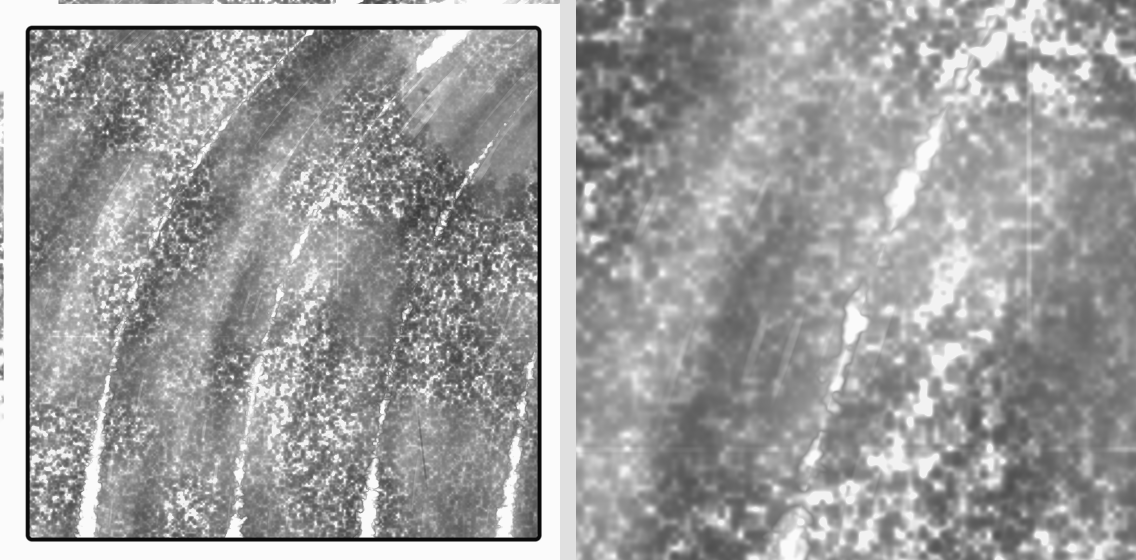
Left: the whole. Right: its middle third, enlarged.
Write a WebGL 1 fragment shader that draws this texture.

```glsl
precision highp float;
uniform vec2 u_resolution;

float hash(vec2 p) {
  vec3 q = fract(vec3(p.xyx) * 0.1031);
  q += dot(q, q.yzx + 33.33);
  return fract((q.x + q.y) * q.z);
}

float noise(vec2 p) {
  vec2 cell = floor(p), f = fract(p);
  f = f * f * (3.0 - 2.0 * f);
  return mix(mix(hash(cell), hash(cell + vec2(1.0, 0.0)), f.x),
             mix(hash(cell + vec2(0.0, 1.0)), hash(cell + 1.0), f.x), f.y);
}

float fbm(vec2 p) {
  float sum = 0.0, weight = 0.53;
  for (int i = 0; i < 4; i++) {
    sum += weight * noise(p);
    p = p * 2.03 + 17.3;
    weight *= 0.5;
  }
  return sum;
}

// Horizontal position carried along the bent brush strokes
float strokeCoord(vec2 p) {
  return p.x - 0.1 * p.y - 0.37 * p.y * p.y * p.y;
}

// Bare paper left between strokes, tapering away from the edges
float bareStrokes(vec2 p, float u, float ragged) {
  float bare = 0.0;
  for (int i = 0; i < 4; i++) {
    float k = float(i);
    float center = 0.145 + 0.25 * k + 0.05 * (hash(vec2(k, 7.0)) - 0.5);
    float height = mix(0.12, 0.36, hash(vec2(k, 3.0)));
    float width = 0.019 * (1.0 - p.y / height);
    float top = 0.022 * smoothstep(0.86, 0.9, p.y) * step(0.6, p.x);
    float d = abs(u - center) - max(width, top) + 0.014 * ragged;
    bare = max(bare, 1.0 - smoothstep(-0.004, 0.005, d));
  }
  return bare;
}

float washTone(vec2 p) {
  float u = strokeCoord(p);
  float streak = fbm(vec2(u * 17.0 + 40.0, p.y * 2.6 + 9.0)) - 0.5;
  float blotch = fbm(p * 5.0 + 21.0) - 0.5;
  float ragged = fbm(p * 38.0) - 0.5;

  // Smooth pale corner with a dark rim around it
  float corner = length(p - vec2(0.93, 0.9)) + 0.14 * ragged + 0.12 * blotch;
  float pale = 1.0 - smoothstep(0.17, 0.23, corner);
  float rim = smoothstep(0.19, 0.24, corner) * (1.0 - smoothstep(0.27, 0.43, corner));

  // Light flecks, stronger in some patches
  float fleck = 0.62 * noise(p * 135.0) + 0.38 * noise(p * 250.0 + 5.0);
  fleck = fleck * fleck * 1.4 - 0.38;
  float strength = mix(0.5, 1.35, smoothstep(0.3, 0.7, noise(p * 9.0 + 50.0)));
  strength *= 1.0 - 0.6 * pale;

  float level = 0.85 * streak + 0.65 * blotch + 0.25 * ragged;
  level += 0.85 * fleck * strength + 0.2 * pale - 0.17 * rim;

  // Pale fibres and scratches
  float fibre = noise(vec2(u * 95.0, p.y * 13.0));
  level += 0.18 * smoothstep(0.8, 0.95, fibre);
  float crease = 1.0 - smoothstep(0.0005, 0.0025, abs(p.x - 0.603));
  level += 0.15 * crease * smoothstep(0.44, 0.5, p.y) * (1.0 - smoothstep(0.65, 0.78, p.y));
  float fold = 1.0 - smoothstep(0.0005, 0.0025, abs(p.y - 0.399));
  level += 0.14 * fold * noise(p * 60.0);
  float scratch = 1.0 - smoothstep(0.0005, 0.003, abs(p.x - 0.778 + 0.12 * p.y));
  level -= 0.25 * scratch * smoothstep(0.1, 0.17, p.y) * (1.0 - smoothstep(0.22, 0.3, p.y));

  float tone = 0.535 * exp(level);
  return mix(min(tone, 0.95), 0.98, bareStrokes(p, u, ragged * 2.0 + fleck));
}

void main() {
  vec2 p = gl_FragCoord.xy / u_resolution;
  float paper = 0.985;
  float wash = washTone(p);

  // Framed panel
  vec2 q = abs(p - vec2(0.5065, 0.4935)) - 0.449;
  float box = length(max(q, 0.0)) + min(max(q.x, q.y), 0.0) - 0.008;
  float tone = mix(wash, paper, smoothstep(-0.001, 0.001, box));

  // Slivers of neighbouring panels at the top and left
  float sliverTop = smoothstep(0.992, 0.994, p.y) * smoothstep(0.103, 0.106, p.x);
  float fade = smoothstep(0.28, 0.4, p.y + 0.3 * (noise(p * 70.0) - 0.5));
  float sliverLeft = (1.0 - smoothstep(0.005, 0.008, p.x)) * fade
                   * (1.0 - smoothstep(0.83, 0.84, p.y));
  tone = mix(tone, min(wash * 1.2, paper), max(sliverTop, sliverLeft));

  // Soft black frame line
  float line = 1.0 - smoothstep(0.0018, 0.0052, abs(box));
  tone = mix(tone, 0.04, line);
  gl_FragColor = vec4(vec3(tone), 1.0);
}
```
